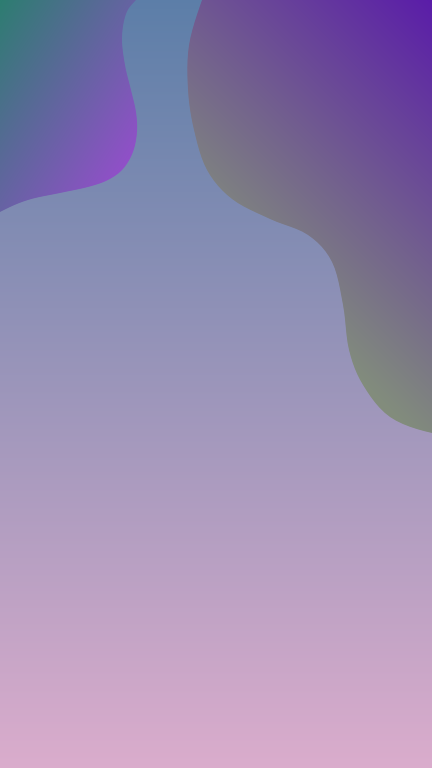
Give the GLSL for this background, as a WebGL 2 fragment shader.

```glsl
#version 300 es
precision highp float;
// Two smooth gradient blobs hanging from the top corners over a blue-to-pink dusk gradient.

uniform vec2 u_resolution;
out vec4 fragColor;

// Layout grid spanning the whole canvas, measured from the top left.
const vec2 GRID = vec2(432.0, 768.0);
const int KNOTS = 17;
const int STEPS = 6;

const vec3 SKY_TOP = vec3(0.361, 0.494, 0.659);
const vec3 SKY_BOTTOM = vec3(0.855, 0.675, 0.800);
const vec3 LEFT_GREEN = vec3(0.173, 0.490, 0.439);
const vec3 LEFT_PURPLE = vec3(0.635, 0.280, 0.845);
const vec3 RIGHT_VIOLET = vec3(0.353, 0.110, 0.660);
const vec3 RIGHT_OLIVE = vec3(0.508, 0.548, 0.488);

const vec2 LEFT_SPAN = vec2(137.0, 212.0);
const float RIGHT_SPAN = 450.0;

// Spline knots of each outline; the last ones close it outside the canvas.
const vec2 LEFT_BLOB[KNOTS] = vec2[KNOTS](
  vec2(136, 0), vec2(126, 14), vec2(122, 38), vec2(125, 65), vec2(131, 90),
  vec2(136, 112), vec2(137, 132), vec2(133, 152), vec2(123, 169), vec2(108, 180),
  vec2(88, 187), vec2(60, 193), vec2(28, 200), vec2(0, 212),
  vec2(-40, 235), vec2(-60, -40), vec2(158, -22));
const vec2 RIGHT_BLOB[KNOTS] = vec2[KNOTS](
  vec2(202, 0), vec2(189, 45), vec2(188, 90), vec2(194, 130), vec2(207, 170),
  vec2(232, 199), vec2(270, 219), vec2(308, 235), vec2(332, 262), vec2(343, 305),
  vec2(349, 350), vec2(363, 385), vec2(390, 417), vec2(432, 433),
  vec2(475, 436), vec2(490, -40), vec2(215, -30));

// Catmull-Rom interpolation from b to c.
vec2 spline(vec2 a, vec2 b, vec2 c, vec2 d, float t) {
  return b + 0.5 * t * (c - a + t * (2.0 * a - 5.0 * b + 4.0 * c - d
           + t * (3.0 * (b - c) + d - a)));
}

// Signed distance to a closed spline, negative inside.
float blobDistance(vec2 p, vec2 knots[KNOTS]) {
  float nearest = 1e9;
  float side = 1.0;
  vec2 start = knots[0];
  for (int i = 0; i < KNOTS; i++) {
    vec2 a = knots[(i + KNOTS - 1) % KNOTS];
    vec2 b = knots[i];
    vec2 c = knots[(i + 1) % KNOTS];
    vec2 d = knots[(i + 2) % KNOTS];
    for (int j = 1; j <= STEPS; j++) {
      vec2 end = spline(a, b, c, d, float(j) / float(STEPS));
      vec2 edge = end - start;
      vec2 rel = p - start;
      vec2 gap = rel - edge * clamp(dot(rel, edge) / dot(edge, edge), 0.0, 1.0);
      nearest = min(nearest, dot(gap, gap));
      // Flip the side whenever a horizontal ray crosses this piece.
      if ((start.y > p.y) != (end.y > p.y) && rel.x < edge.x * rel.y / edge.y) side = -side;
      start = end;
    }
  }
  return side * sqrt(nearest);
}

float coverage(float dist) {
  float pixel = GRID.x / u_resolution.x;
  return 1.0 - smoothstep(-0.6 * pixel, 0.6 * pixel, dist);
}

void main() {
  vec2 uv = gl_FragCoord.xy / u_resolution;
  vec2 p = vec2(uv.x, 1.0 - uv.y) * GRID;

  // Dusk backdrop
  vec3 color = mix(SKY_BOTTOM, SKY_TOP, uv.y);

  // Green to purple blob, top left
  float leftTone = clamp(dot(p / LEFT_SPAN, vec2(0.5)), 0.0, 1.0);
  vec3 leftColor = mix(LEFT_GREEN, LEFT_PURPLE, leftTone);
  color = mix(color, leftColor, coverage(blobDistance(p, LEFT_BLOB)));

  // Violet to olive blob, top right
  float rightTone = clamp((GRID.x - p.x + p.y) / RIGHT_SPAN, 0.0, 1.0);
  vec3 rightColor = mix(RIGHT_VIOLET, RIGHT_OLIVE, rightTone);
  color = mix(color, rightColor, coverage(blobDistance(p, RIGHT_BLOB)));

  fragColor = vec4(color, 1.0);
}
```
